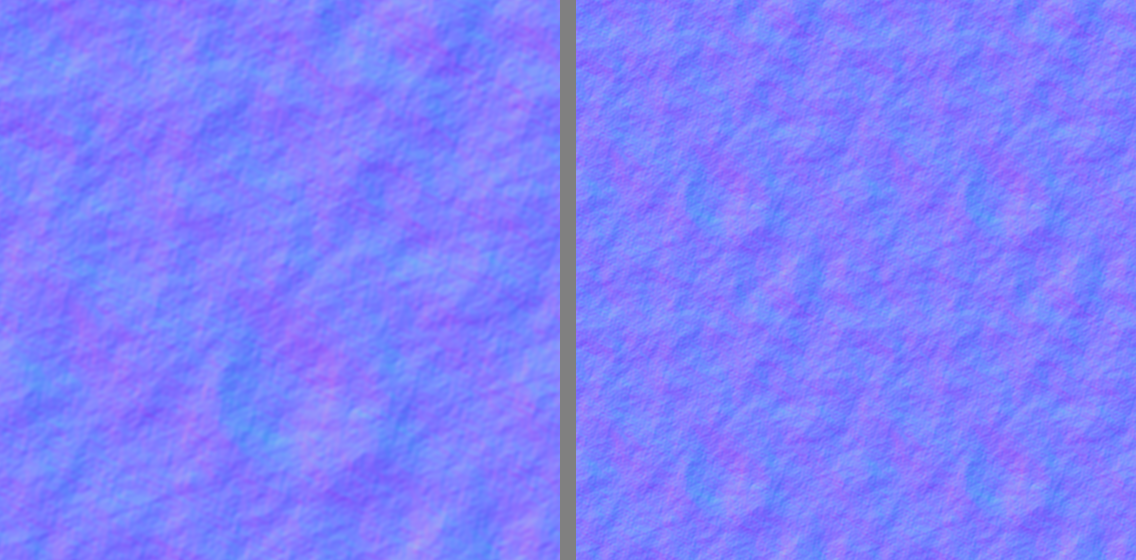
Left: one tile. Right: repeated 2 by 2.
A WebGL 2 fragment shader for this texture map:

```glsl
#version 300 es
precision highp float;
// Tileable normal map (green pointing down) of a softly wrinkled, rough surface.

#define WAVES 200          // number of layered sines
#define LOW_FREQ 3.0       // broadest swells, cycles per tile
#define HIGH_FREQ 88.0     // finest grain, cycles per tile
#define SLOPE 0.0160       // slope of the broadest waves
#define FALLOFF 0.15       // how fast the slope fades with frequency
#define GRAIN_ANGLE 2.30   // favoured direction across the wrinkles, radians
#define GRAIN_BIAS 0.25    // how much the finest grain favours it, 0 to 0.5

uniform vec2 u_resolution;
out vec4 fragColor;

const float PI = 3.14159265;
const float GOLDEN = 0.618034;

// Integer hash mapped to 0..1
float hash(uint n) {
    n = n * 747796405u + 2891336453u;
    n = ((n >> ((n >> 28u) + 4u)) ^ n) * 277803737u;
    n = (n >> 22u) ^ n;
    return float(n >> 8u) / 16777216.0;
}

// Gradient of a height field of sines; whole-number wave vectors make it wrap
vec2 surfaceSlope(vec2 uv) {
    vec2 slope = vec2(0.0);
    for (int i = 0; i < WAVES; i++) {
        uint seed = uint(i) * 2u;
        float octave = (float(i) + 0.5) / float(WAVES);
        float freq = LOW_FREQ * pow(HIGH_FREQ / LOW_FREQ, octave);

        // Evenly scattered directions, drawn towards the grain in the fine waves
        float angle = PI * fract(float(i) * GOLDEN + 0.3 * hash(seed));
        angle -= GRAIN_BIAS * octave * sin(2.0 * (angle - GRAIN_ANGLE));
        vec2 wave = round(freq * vec2(cos(angle), sin(angle)));

        float phase = 2.0 * PI * (dot(wave, uv) + hash(seed + 1u));
        float steepness = SLOPE * pow(freq / LOW_FREQ, -FALLOFF);
        slope += normalize(wave) * steepness * cos(phase);
    }
    return slope;
}

void main() {
    vec2 uv = gl_FragCoord.xy / u_resolution;
    vec2 slope = surfaceSlope(uv);
    vec3 normal = normalize(vec3(-slope.x, slope.y, 1.0));

    // Pack the normal into colour
    fragColor = vec4(normal * 0.5 + 0.5, 1.0);
}
```
